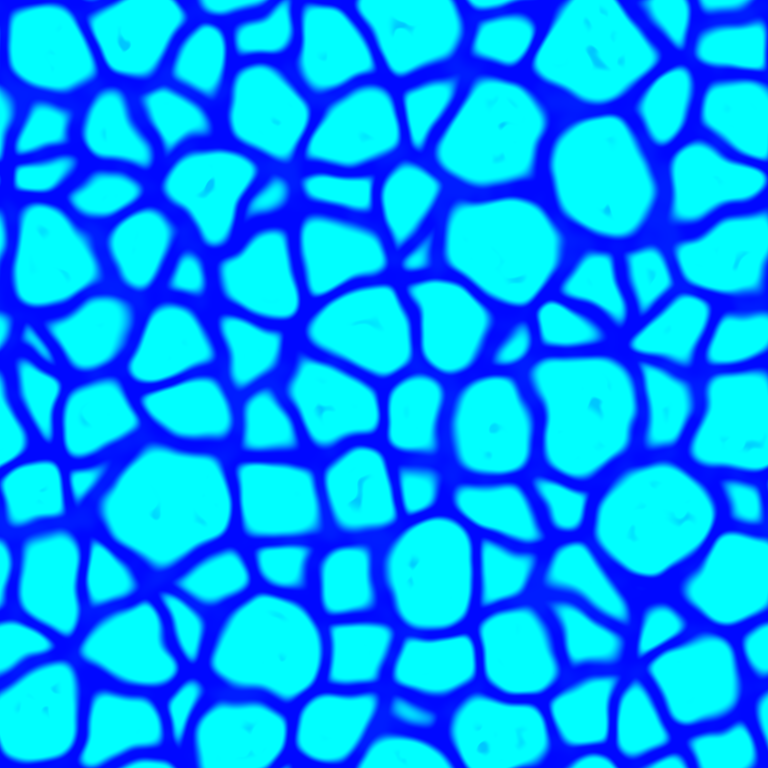
Write a Shadertoy shader that draws this texture.

```glsl
#define CELLS 10.0        // cells per side, whole number
#define JITTER 0.76       // scatter of the cell centres
#define SIZE_SPREAD 0.72  // difference between small and large cells
#define WARP 0.2          // bending of the outlines
#define EDGE_START 0.03   // depth where the blue starts to brighten
#define EDGE_END 0.158    // depth where the cyan is full
#define ROUND_SMALL 0.042 // corner rounding of small cells
#define ROUND_LARGE 0.085 // corner rounding of large cells
#define SMUDGE 0.22       // strength of the marks inside large cells
#define HAZE 0.08         // brightness of the clouds in the gaps

vec3 hash3(vec2 p) {
    vec3 q = fract((p.xyx + 17.0) * vec3(0.1031, 0.1030, 0.0973));
    q += dot(q, q.yxz + 33.33);
    return fract((q.xxy + q.yzz) * q.zyx);
}

// Gradient noise that wraps after one canvas
float cornerSlope(vec2 corner, vec2 offset, float period, float seed) {
    float angle = 6.28319 * hash3(mod(corner, period) + seed).x;
    return dot(vec2(cos(angle), sin(angle)), offset);
}

float gradientNoise(vec2 uv, float period, float seed) {
    vec2 p = uv * period, i = floor(p), f = p - i;
    vec2 s = f * f * f * (f * (f * 6.0 - 15.0) + 10.0);
    vec2 x = vec2(1.0, 0.0), y = x.yx;
    float low = mix(cornerSlope(i, f, period, seed),
                    cornerSlope(i + x, f - x, period, seed), s.x);
    float high = mix(cornerSlope(i + y, f - y, period, seed),
                     cornerSlope(i + 1.0, f - 1.0, period, seed), s.x);
    return mix(low, high, s.y);
}

// Cell centre in xy, weight in z
vec3 cellSite(vec2 cell) {
    vec3 h = hash3(mod(cell, CELLS));
    return vec3(cell + 0.5 + JITTER * (h.xy - 0.5), SIZE_SPREAD * h.z * h.z);
}

float powerDistance(vec2 p, vec3 site) {
    vec2 d = p - site.xy;
    return dot(d, d) - site.z;
}

// Depth inside the nearest weighted cell, with rounded corners
float cellDepth(vec2 p) {
    vec2 home = floor(p);
    vec3 nearest = vec3(0.0);
    float nearestPower = 1e5;
    for (int y = -2; y <= 2; y++)
    for (int x = -2; x <= 2; x++) {
        vec3 site = cellSite(home + vec2(x, y));
        float power = powerDistance(p, site);
        if (power < nearestPower) {
            nearestPower = power;
            nearest = site;
        }
    }
    float rounding = mix(ROUND_SMALL, ROUND_LARGE, sqrt(nearest.z / SIZE_SPREAD));
    float sum = 0.0;
    for (int y = -2; y <= 2; y++)
    for (int x = -2; x <= 2; x++) {
        vec3 site = cellSite(home + vec2(x, y));
        float gap = distance(site.xy, nearest.xy);
        if (gap > 0.001) {
            float border = (powerDistance(p, site) - nearestPower) / (2.0 * gap);
            sum += exp(-border / rounding);
        }
    }
    return -rounding * log(max(sum, 1e-20));
}

void mainImage(out vec4 fragColor, in vec2 fragCoord) {
    vec2 uv = fragCoord / iResolution.xy;

    // Cells with gently bent outlines
    vec2 bend = vec2(gradientNoise(uv, 14.0, 40.0), gradientNoise(uv, 14.0, 80.0));
    float depth = cellDepth(uv * CELLS + WARP * bend);
    float fine = gradientNoise(uv, 36.0, 120.0);
    float cloud = gradientNoise(uv, 11.0, 160.0);

    // Soft rim of uneven width
    float rimEnd = EDGE_END + 0.06 * cloud;
    float fill = smoothstep(EDGE_START, rimEnd, depth + 0.016 * fine);

    // Clouds in the gaps
    float haze = HAZE * (0.4 + smoothstep(-0.1, 0.5, cloud + 0.4 * fine));
    float green = mix(haze, 1.0, fill);

    // Faint brush marks deep inside the larger cells
    vec2 slant = uv + 0.012 * vec2(fine, -fine);
    float marks = smoothstep(0.12, 0.42, gradientNoise(slant, 42.0, 200.0));
    float patches = smoothstep(0.0, 0.3, gradientNoise(uv, 16.0, 240.0));
    green -= SMUDGE * marks * patches * smoothstep(0.25, 0.4, depth);

    fragColor = vec4(0.0, clamp(green, 0.0, 1.0), 1.0, 1.0);
}
```
